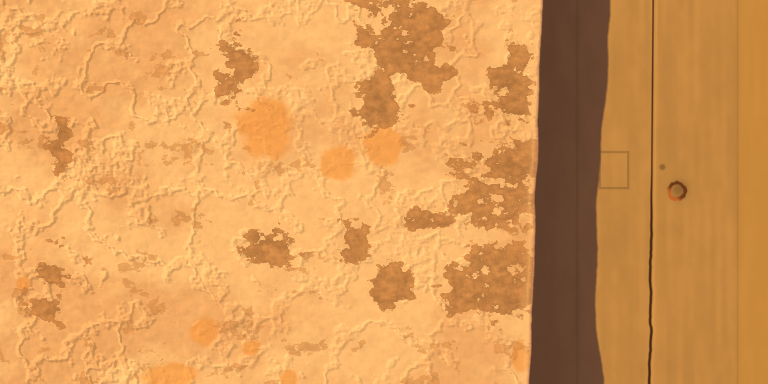
This texture is drawn by a WebGL 2 fragment shader. Its source:

```glsl
#version 300 es
precision highp float;
#define PLASTER vec3(1.0, 0.735, 0.44)
#define PLASTER_SHADE vec3(0.93, 0.635, 0.365)
#define BARE vec3(0.735, 0.47, 0.24)
#define OCHRE vec3(0.96, 0.59, 0.25)
#define DOOR vec3(0.765, 0.525, 0.255)
#define SHADOW vec3(0.39, 0.26, 0.18)
#define RUST vec3(0.40, 0.20, 0.08)
#define RELIEF 0.55
#define WEAR 1.9

uniform vec2 u_resolution;
out vec4 fragColor;

// Each patch: centre, then radii
const vec4 barePatches[12] = vec4[12](
  vec4(1.07, 0.90, 0.15, 0.15), vec4(0.98, 0.74, 0.06, 0.09),
  vec4(1.31, 0.53, 0.12, 0.10), vec4(1.30, 0.25, 0.13, 0.09),
  vec4(0.71, 0.37, 0.07, 0.06), vec4(1.01, 0.25, 0.06, 0.07),
  vec4(0.91, 0.37, 0.05, 0.05), vec4(1.10, 0.43, 0.06, 0.035),
  vec4(0.62, 0.83, 0.06, 0.13), vec4(0.15, 0.25, 0.07, 0.11),
  vec4(1.33, 0.77, 0.08, 0.11), vec4(0.15, 0.61, 0.035, 0.13));
const vec4 ochrePatches[9] = vec4[9](
  vec4(0.69, 0.66, 0.075, 0.08), vec4(0.885, 0.585, 0.045, 0.045),
  vec4(0.995, 0.615, 0.05, 0.055), vec4(0.53, 0.14, 0.04, 0.04),
  vec4(0.65, 0.095, 0.028, 0.02), vec4(0.44, 0.015, 0.08, 0.03),
  vec4(0.75, 0.015, 0.025, 0.025), vec4(0.065, 0.26, 0.02, 0.02),
  vec4(1.36, 0.07, 0.022, 0.045));

float hash(vec2 p) {
  return fract(sin(dot(p, vec2(127.1, 311.7))) * 43758.5453);
}

float noise(vec2 p) {
  vec2 i = floor(p), f = fract(p);
  f = f * f * (3.0 - 2.0 * f);
  return mix(mix(hash(i), hash(i + vec2(1, 0)), f.x),
             mix(hash(i + vec2(0, 1)), hash(i + vec2(1, 1)), f.x), f.y);
}

float fbm(vec2 p) {
  float sum = 0.0, amp = 0.5;
  for (int i = 0; i < 5; i++) {
    sum += amp * noise(p);
    p = mat2(1.6, 1.2, -1.2, 1.6) * p + 7.3;
    amp *= 0.56;
  }
  return sum / 1.07;
}

float blob(vec2 p, vec4 patchShape) {
  vec2 d = (p - patchShape.xy) / patchShape.zw;
  return exp(-0.7 * dot(d, d));
}

// Trowelled surface with raised, crinkled flakes
float plasterHeight(vec2 p) {
  float crinkle = abs(fbm(p * 11.0 + 4.0) - 0.5);
  return fbm(p * 7.0) + 0.22 * fbm(p * 42.0) - 0.5 * smoothstep(0.0, 0.07, crinkle);
}

vec3 wall(vec2 p) {
  float leftSide = 1.0 - smoothstep(0.1, 0.9, p.x);
  float cloud = fbm(p * vec2(5.0, 6.0) + 20.0);
  float shade = smoothstep(0.42, 0.72, cloud + 0.10 * leftSide);
  vec3 color = mix(PLASTER, PLASTER_SHADE, shade * 0.75);
  float slope = plasterHeight(p) - plasterHeight(p + vec2(-0.006, 0.004));
  color *= 1.0 + clamp(slope * RELIEF * (0.45 + 0.4 * leftSide), -0.16, 0.10);

  // Ochre stains under the limewash
  vec2 warped = p + 0.035 * (vec2(fbm(p * 14.0), fbm(p * 14.0 + 31.0)) - 0.5);
  float ochre = 0.0;
  for (int i = 0; i < 9; i++) ochre = max(ochre, blob(warped, ochrePatches[i]));
  ochre = smoothstep(0.38, 0.68, ochre + 0.5 * (fbm(p * 22.0) - 0.5));
  color = mix(color, OCHRE, ochre * 0.65);

  // Worn patches with ragged edges, plus scattered flecks
  float bare = 0.0;
  for (int i = 0; i < 12; i++) {
    float strength = barePatches[i].x < 0.65 ? 0.78 : 1.0;
    bare = max(bare, strength * blob(warped, barePatches[i]));
  }
  float ragged = fbm(p * vec2(17.0, 21.0) + 9.0) - 0.5;
  float grit = fbm(p * vec2(55.0, 70.0)) - 0.5;
  float worn = smoothstep(-0.04, 0.10, bare - 0.60 + WEAR * ragged + 0.9 * grit);
  worn *= smoothstep(0.06, 0.32, bare);
  float flecks = smoothstep(0.17, 0.25, ragged + 0.45 * grit + 0.05 * (cloud - 0.5));
  vec3 bareColor = BARE * (0.98 + 0.35 * grit + 0.2 * ragged);
  color = mix(color, bareColor, max(worn * 0.86, flecks * 0.5));
  return color * (1.0 + 0.10 * grit);
}

vec3 door(vec2 p, float px) {
  float grain = noise(vec2(p.x * 70.0, p.y * 5.0)) + fbm(p * vec2(40.0, 25.0)) - 1.0;
  vec3 color = DOOR * (1.0 + 0.06 * grain + 0.05 * (fbm(p * 5.0) - 0.5));
  color = mix(color, vec3(0.80, 0.54, 0.22), 0.6 * smoothstep(1.915, 1.925, p.x));
  color *= 1.0 - 0.10 * exp(-abs(p.x - 1.921) / 0.003);

  // Split between boards, wider and rougher toward the bottom
  float lower = 1.0 - smoothstep(0.35, 0.6, p.y);
  float seamX = 1.693 + 0.008 * p.y + 0.012 * lower * (fbm(vec2(3.0, p.y * 14.0)) - 0.5);
  float seam = abs(p.x - seamX) - mix(0.0018, 0.0032, lower);
  color *= 1.0 + 0.10 * exp(-abs(p.x - seamX - 0.009) / 0.004);
  color = mix(color, vec3(0.22, 0.12, 0.06), 0.9 * (1.0 - smoothstep(-px, px, seam)));

  // Shallow inset repair
  vec2 q = abs(p - vec2(1.599, 0.557)) - vec2(0.037, 0.047);
  float inset = abs(max(q.x, q.y));
  color *= 1.0 - 0.16 * (1.0 - smoothstep(0.001, 0.001 + 1.5 * px, inset));

  // Rusty ring with its cast shade, and a nail hole above
  vec2 r = p - vec2(1.763, 0.502);
  float wobble = 0.004 * (noise(r * 120.0) - 0.5);
  float ring = abs(length(r) - 0.021 + wobble) - 0.0045;
  color *= 1.0 - 0.25 * exp(-dot(r - 0.006, r - 0.006) / 0.0005);
  vec3 metal = RUST * (1.0 + 0.9 * smoothstep(0.0, 0.025, -r.x - r.y));
  color = mix(color, metal, 0.9 * (1.0 - smoothstep(-px, px, ring)));
  float nail = length(p - vec2(1.725, 0.565)) - 0.007;
  return color * (1.0 - 0.25 * (1.0 - smoothstep(-0.004, 0.005, nail)));
}

void main() {
  float px = 1.0 / u_resolution.y;
  vec2 p = gl_FragCoord.xy * px;
  vec3 color = door(p, px);

  // Cast shadow with a wavy right edge
  float shadowX = 1.553 + 0.036 * smoothstep(0.42, 0.98, p.y)
                + 0.020 * (1.0 - smoothstep(0.0, 0.16, p.y))
                + 0.014 * (fbm(vec2(8.0, p.y * 9.0)) - 0.5);
  float wallX = 1.380 + 0.031 * p.y + 0.012 * (fbm(vec2(1.0, p.y * 10.0)) - 0.5);
  vec3 shadow = SHADOW * (0.94 + 0.10 * smoothstep(wallX, shadowX, p.x));
  shadow *= 1.0 + 0.10 * (fbm(p * vec2(30.0, 12.0)) - 0.5);
  shadow *= 1.0 - 0.10 * exp(-abs(p.x - 1.503) / 0.003);
  color = mix(shadow, color, smoothstep(-0.004, 0.004, p.x - shadowX));

  // Plaster corner turning away from the light
  float inside = wallX - p.x;
  vec3 plaster = wall(p);
  plaster = mix(plaster, PLASTER, 0.5 * exp(-abs(inside - 0.014) / 0.006));
  plaster = mix(plaster, vec3(0.74, 0.48, 0.33), 0.7 * (1.0 - smoothstep(0.0, 0.009, inside)));
  color = mix(color, plaster, smoothstep(-px, px, inside));
  fragColor = vec4(color, 1.0);
}
```
